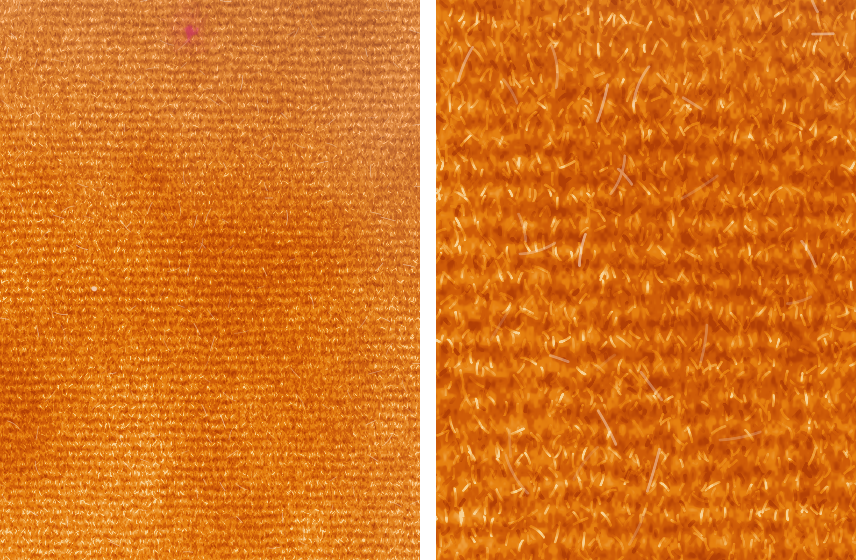
Left: the whole. Right: its middle third, enlarged.
Reproduce this texture procedurally as a Shadertoy shader.

```glsl
// Orange ribbed velvet: fine horizontal rows of brushed pile with worn patches and lint.
const float RIBS = 58.0;            // rows over the canvas height
const float RIB_CONTRAST = 0.22;
const float RIB_WAVER = 0.26;       // row wobble, in rib heights
const float GRAIN = 0.72;
const float SHEEN = 0.72;           // strength of lit pile
const float SHADOW = 0.34;          // strength of dark gaps in the pile
const float PATCHES = 0.44;         // strength of broad light and dark areas
const float FADING = 0.52;
const vec2 STAIN_POS = vec2(0.452, 0.945);
const vec2 LINT_POS = vec2(0.225, 0.484);

const vec3 DEEP = vec3(0.70, 0.25, 0.02);
const vec3 RUST = vec3(0.81, 0.36, 0.03);
const vec3 ORANGE = vec3(0.90, 0.50, 0.06);
const vec3 AMBER = vec3(0.93, 0.61, 0.22);
const vec3 CREAM = vec3(0.97, 0.82, 0.58);
const vec3 DUST = vec3(0.82, 0.54, 0.38);
const vec3 STAIN = vec3(0.80, 0.22, 0.36);
const vec3 LINT = vec3(0.96, 0.84, 0.76);

float hash(vec2 p) {
    vec3 q = fract(vec3(p.xyx) * 0.1031);
    q += dot(q, q.yzx + 33.33);
    return fract((q.x + q.y) * q.z);
}

float noise(vec2 p) {
    vec2 i = floor(p), f = fract(p);
    f = f * f * (3.0 - 2.0 * f);
    return mix(mix(hash(i), hash(i + vec2(1, 0)), f.x),
               mix(hash(i + vec2(0, 1)), hash(i + vec2(1, 1)), f.x), f.y);
}

float fbm(vec2 p) {
    float sum = 0.0, amp = 0.5;
    for (int i = 0; i < 4; i++) {
        sum += amp * noise(p);
        p = p * 2.03 + 17.3;
        amp *= 0.5;
    }
    return sum / 0.9375;
}

// Bent strands, one per cell; lengths are in cells, returns the strongest strand.
float strands(vec2 p, float cell, float halfLen, float halfWidth, float spread,
              float density, float seed) {
    float px = RIBS / iResolution.y / cell, best = 0.0;
    p = p / cell + seed;
    vec2 base = floor(p);
    for (int y = -1; y <= 1; y++)
    for (int x = -1; x <= 1; x++) {
        vec2 id = base + vec2(x, y) + 100.0;
        float r = hash(id + seed);
        if (r > density) continue;
        vec2 d = p - (id - 100.0) - vec2(hash(id + 11.7), hash(id + 23.1));
        float angle = spread * (hash(id + 37.9) - 0.5);
        vec2 dir = vec2(sin(angle), cos(angle));
        float along = dot(d, dir);
        float across = dot(d, vec2(dir.y, -dir.x));
        across += (hash(id + 53.3) - 0.5) * 0.9 * along * along;
        float reach = halfLen * mix(0.4, 1.0, hash(id + 71.5));
        float dist = length(vec2(across, max(abs(along) - reach, 0.0)));
        float mask = 1.0 - smoothstep(halfWidth - 0.5 * px, halfWidth + 0.5 * px, dist);
        best = max(best, mask * mix(0.2, 1.0, r / density));
    }
    return best;
}

vec3 pileColor(float t) {
    vec3 c = mix(DEEP, RUST, smoothstep(-0.05, 0.24, t));
    c = mix(c, ORANGE, smoothstep(0.26, 0.50, t));
    c = mix(c, AMBER, smoothstep(0.52, 0.74, t));
    return mix(c, CREAM, smoothstep(0.72, 1.0, t));
}

void mainImage(out vec4 fragColor, in vec2 fragCoord) {
    vec2 uv = fragCoord / iResolution.xy;
    vec2 p = fragCoord / iResolution.y;
    vec2 q = p * RIBS;

    // Rows, softened where the pile is brushed flat
    float waver = (fbm(q * vec2(0.16, 0.10)) - 0.5) * 2.0 + 1.4 * (noise(q * vec2(1.3, 0.7)) - 0.5);
    float rib = 0.5 + 0.5 * cos(6.28318 * (q.y + RIB_WAVER * waver));
    float patches = fbm(p * vec2(5.0, 4.0) + 4.0);
    float relief = mix(0.45, 1.15, smoothstep(0.3, 0.65, fbm(p * 6.0 + 31.0)));

    // Pile: grain, lit strands on the ribs, dark gaps between them
    float grain = 0.5 * noise(q * vec2(4.2, 2.4)) + 0.5 * noise(q * vec2(8.3, 5.6) + 9.0);
    float lit = max(strands(q, 0.40, 0.60, 0.11, 1.5, 0.60, 3.0),
                    strands(q, 0.62, 0.48, 0.075, 2.4, 0.70, 41.0));
    float gap = strands(q, 0.45, 0.42, 0.14, 1.9, 0.60, 67.0);
    float tone = 0.41 + RIB_CONTRAST * relief * (rib - 0.5) + GRAIN * (grain - 0.5);
    tone += SHEEN * lit * mix(0.4, 1.0, rib) * mix(0.5, 1.2, patches);
    tone -= SHADOW * gap * mix(1.0, 0.4, rib);

    // Broad shading: darker middle, paler lower edge
    float middle = (uv.y - 0.52 - 0.1 * (uv.x - 0.5)) / 0.22;
    tone += PATCHES * (patches - 0.5) - 0.08 * exp(-middle * middle);
    tone += 0.07 * smoothstep(0.35, 0.0, uv.y);
    vec3 color = pileColor(tone);

    // Dusty fading toward the top and right
    float fade = smoothstep(0.5, 1.05, uv.y + 0.16 * (uv.x - 0.5) + 0.3 * (patches - 0.5));
    fade += 0.3 * smoothstep(0.7, 1.0, uv.x);
    color = mix(color, DUST * mix(0.75, 1.25, clamp(tone, 0.0, 1.0)), FADING * min(fade, 1.0));

    // Stray hairs, a small stain and a speck of lint
    float hair = strands(q, 1.9, 0.40, 0.025, 6.28, 0.30, 83.0);
    color = mix(color, LINT, 0.6 * hair);
    vec2 aspect = vec2(iResolution.x / iResolution.y, 1.0);
    float ragged = 0.5 + noise(q * 2.2);
    float stainDist = length((uv - STAIN_POS) * aspect * vec2(1.0, 0.8)) * ragged;
    color = mix(color, STAIN, 0.65 * smoothstep(0.013, 0.004, stainDist)
                            + 0.16 * smoothstep(0.05, 0.01, stainDist));
    float lintDist = length((uv - LINT_POS) * aspect) * ragged;
    color = mix(color, LINT, 0.85 * smoothstep(0.006, 0.003, lintDist));

    fragColor = vec4(clamp(color, 0.0, 1.0), 1.0);
}
```
